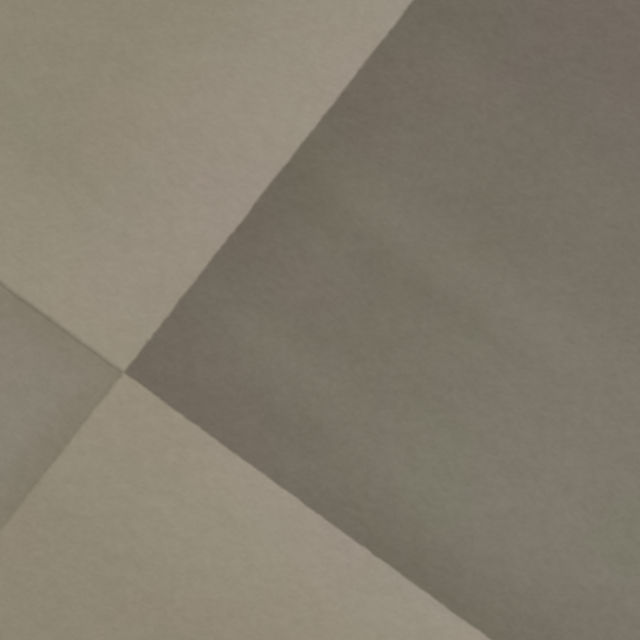
Write a three.js fragment shader that draws this texture.

```glsl
// Four worn beige and grey floor tiles meeting at a slanted corner.
varying vec2 vUv;

const vec2 CORNER = vec2(0.193, 0.418);
const vec2 STEEP_NORMAL = vec2(0.789, -0.615);
const vec2 SHALLOW_NORMAL = vec2(0.588, 0.809);

float hash(vec2 p) {
  return fract(sin(dot(p, vec2(127.1, 311.7))) * 43758.5453);
}

float noise(vec2 p) {
  vec2 cell = floor(p);
  vec2 f = fract(p);
  f = f * f * (3.0 - 2.0 * f);
  float low = mix(hash(cell), hash(cell + vec2(1.0, 0.0)), f.x);
  float high = mix(hash(cell + vec2(0.0, 1.0)), hash(cell + 1.0), f.x);
  return mix(low, high, f.y);
}

// Layered noise centred on zero
float fbm(vec2 p) {
  float sum = 0.0;
  float amplitude = 0.5;
  for (int i = 0; i < 4; i++) {
    sum += amplitude * (noise(p) - 0.5);
    p = p * 2.03 + 17.3;
    amplitude *= 0.5;
  }
  return sum;
}

float edge(float d, float softness) {
  return smoothstep(-softness, softness, d);
}

// Fades from 1 at a seam to 0 at the given reach
float nearSeam(float d, float reach) {
  return 1.0 - smoothstep(0.0, reach, abs(d));
}

// Soft elongated smudge
float smudge(vec2 p, vec2 center, vec2 size) {
  vec2 q = (p - center) / size;
  return exp(-dot(q, q));
}

// Light tile, rosier and paler beside a dark neighbour
vec3 lightTile(vec3 base, float rosy) {
  return mix(base, vec3(0.604, 0.567, 0.515), rosy);
}

// Dark tile, shaded by its seams and by bands along the shallow seam
vec3 darkTile(vec2 uv, float steep, float shallow) {
  float glow = smoothstep(0.3, 1.05, uv.x + 0.35 - 0.65 * uv.y);
  vec3 color = mix(vec3(0.460, 0.433, 0.383), vec3(0.484, 0.466, 0.415), glow);
  float shade = max(nearSeam(steep, 0.16), 0.85 * nearSeam(shallow, 0.13));
  color = mix(color, vec3(0.433, 0.402, 0.356), 0.75 * shade);
  float topRight = smoothstep(1.3, 1.9, uv.x + uv.y);
  color = mix(color, vec3(0.437, 0.406, 0.370), 0.75 * topRight);
  vec2 along = vec2(steep, shallow);
  float bands = smudge(along, vec2(0.16, 0.17), vec2(0.20, 0.03));
  bands += smudge(along, vec2(0.22, 0.44), vec2(0.25, 0.04));
  bands -= smudge(along, vec2(0.24, 0.09), vec2(0.16, 0.03));
  bands -= smudge(along, vec2(0.34, 0.38), vec2(0.18, 0.03));
  return color + 0.014 * bands + 0.025 * fbm(along * vec2(2.5, 9.0) + 4.0);
}

vec3 greyTile(float steep, float shallow) {
  float shade = max(nearSeam(steep, 0.08), nearSeam(shallow, 0.08));
  return mix(vec3(0.535, 0.508, 0.457), vec3(0.502, 0.475, 0.410), 0.8 * shade);
}

void main() {
  // Signed distances to the two seams
  vec2 p = vUv - CORNER;
  float steep = dot(p, STEEP_NORMAL);
  float shallow = dot(p, SHALLOW_NORMAL);
  float wobble = 0.004 * fbm(vUv * 75.0);
  float right = edge(steep + wobble, 0.0036);
  float above = edge(shallow + wobble, 0.0032);

  // Tile colours
  float upperRosy = nearSeam(steep, 0.34) * smoothstep(-0.15, 0.35, p.y);
  float lowerRosy = nearSeam(shallow, 0.20) * smoothstep(-0.05, 0.35, p.x);
  vec3 upper = vec3(0.553, 0.523, 0.455) + 0.026 * nearSeam(shallow, 0.22);
  upper = lightTile(upper, upperRosy);
  vec3 lower = vec3(0.580, 0.548, 0.478) - 0.022 * smoothstep(0.12, 0.32, -shallow);
  lower = lightTile(lower, lowerRosy);
  vec3 dark = darkTile(vUv, steep, shallow);
  vec3 grey = greyTile(steep, shallow);
  vec3 color = mix(mix(grey, lower, right), mix(upper, dark, right), above);

  // Faint joint lines on the grey tile's sides
  float joint = nearSeam(shallow + wobble, 0.007) * (1.0 - right);
  joint = max(joint, 0.3 * nearSeam(steep + wobble, 0.008) * (1.0 - above));
  color *= 1.0 - 0.08 * joint;

  // Broad mottling and colour drift
  color += 0.026 * fbm(vUv * vec2(5.0, 7.0));
  color += vec3(0.016, -0.006, 0.008) * fbm(vUv * 6.0 + 31.0);

  // Slanted grain and fine speckle
  vec2 slant = vec2(dot(vUv, vec2(0.95, -0.31)), dot(vUv, vec2(0.31, 0.95)));
  color += 0.024 * fbm(slant * vec2(60.0, 100.0));
  color += 0.014 * (noise(slant * vec2(150.0, 210.0)) - 0.5);
  color += 0.010 * (noise(vUv * 256.0) - 0.5);

  gl_FragColor = vec4(color, 1.0);
}
```
